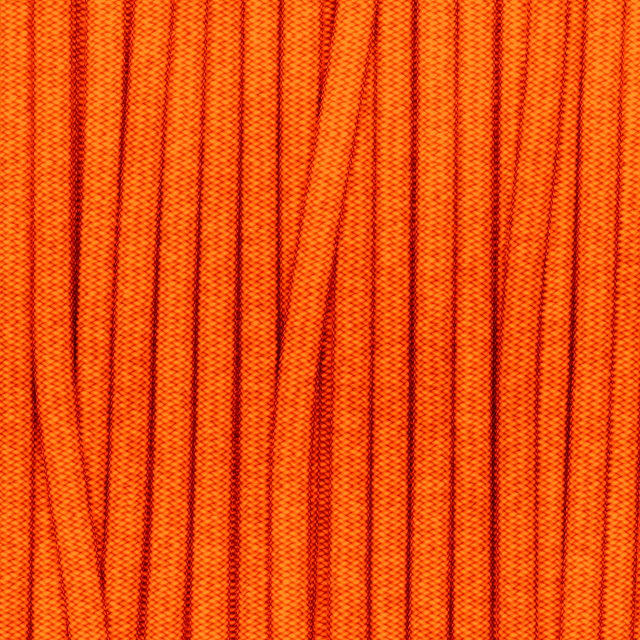
Write a Shadertoy shader that draws this texture.

```glsl
// Draws about sixteen braided orange cords hanging side by side, some crossing over others.

const float CORDS = 15.7;         // cords across the canvas
const float PHASE = 0.32;         // place of the first cord, in cords
const float HALF_WIDTH = 0.0318;  // half of a cord
const float SWAY = 0.005;         // sideways wander of each cord
const float SPREAD = 0.020;       // loosening right of the middle
const vec3 LEAN = vec3(0.010, 0.050, 0.034); // overall, left group, right group
const float COLUMNS = 11.0;       // stitch columns on the visible half
const float ROWS = 100.0;         // stitch rows down the canvas
const float STITCH_RELIEF = 1.75;
const float STITCH_TILT = 1.4;    // light on the raised end of a stitch
const float STITCH_VARIETY = 1.1;
const float JITTER = 0.16;        // unevenness of the braid
const float SCALLOP = 0.035;      // stitches bulging at the edge
const float BASE_TONE = 3.5;
const float EDGE_SHADE = 2.9;
const float UNDER_DIM = 0.8;      // darkening of the lower layer
const float SHADOW = 1.4;         // strength of the cast shadow
const float SHADOW_REACH = 0.35;  // reach, in half widths
const int SAMPLES = 2;            // samples per axis

// Dye shades from deep gap to highlight
const vec3 DYE[6] = vec3[6](
    vec3(0.59, 0.01, 0.00), vec3(0.79, 0.05, 0.00), vec3(0.95, 0.20, 0.00),
    vec3(0.99, 0.33, 0.02), vec3(1.00, 0.44, 0.07), vec3(1.00, 0.58, 0.15));

// Crossing cords: x at foot, x at top, start and end of the bend
const int CROSSINGS = 3;
const vec4 CROSSING[CROSSINGS] = vec4[CROSSINGS](
    vec4(0.148, 0.082, -0.15, 0.50), vec4(0.808, 0.858, 0.35, 1.05),
    vec4(0.453, 0.582, 0.20, 1.30));

float hash(vec2 p) {
    vec3 q = fract(p.xyx * vec3(0.1031, 0.1030, 0.0973));
    q += dot(q, q.yzx + 33.33);
    return fract((q.x + q.y) * q.z);
}

// Smooth noise along a cord, from -1 to 1
float wander(float y, float seed) {
    float cell = floor(y);
    float f = fract(y);
    f = f * f * (3.0 - 2.0 * f);
    return 2.0 * mix(hash(vec2(cell, seed)), hash(vec2(cell + 1.0, seed)), f) - 1.0;
}

vec3 dye(float tone) {
    float t = clamp(tone, 0.0, 4.999);
    int i = int(t);
    float gapDark = clamp(1.0 + 0.35 * min(tone, 0.0), 0.35, 1.0);
    return mix(DYE[i], DYE[i + 1], fract(t)) * gapDark;
}

// Plump lozenge stitches on a diagonal lattice, tilted in alternate columns
float braid(float u, float y, float seed) {
    float a = (asin(clamp(u, -1.0, 1.0)) / 3.14159 + 0.5) * COLUMNS;
    float v = y * ROWS + hash(vec2(seed, 7.0));
    a += JITTER * wander(v * 0.6, seed + 30.0);
    v += JITTER * wander(a * 0.8, seed + floor(v * 0.2) * 0.01);
    vec2 lattice = vec2(0.5 * a + v, 0.5 * a - v);
    vec2 cell = floor(lattice);
    vec2 f = lattice - cell - 0.5;
    float side = mod(cell.x + cell.y, 2.0) * 2.0 - 1.0;
    vec2 swell = cos(6.28318 * f);
    float bump = 0.5 * dot(swell, vec2(1.0 + 0.25 * side, 1.0 - 0.25 * side));
    float raised = side > 0.0 ? f.x : -f.y;
    float tint = hash(cell + vec2(seed * 13.0 + 200.0, 200.0));
    return STITCH_RELIEF * bump + STITCH_TILT * raised + STITCH_VARIETY * (tint - 0.5);
}

// Lays one cord over the tone below it, with its shadow
void layCord(inout float tone, vec2 p, float centre, float seed, float dim) {
    float u = (p.x - centre) / HALF_WIDTH;
    float outside = abs(u) - 1.0;
    if (outside > SHADOW_REACH) return;
    outside += SCALLOP * sin(6.28318 * (p.y * ROWS + hash(vec2(seed, 7.0))));
    float soft = 0.5 / (iResolution.x * HALF_WIDTH);
    float roundness = pow(abs(u), 5.0);
    float cord = BASE_TONE - dim - EDGE_SHADE * roundness - 0.2 * u
               + braid(u, p.y, seed) + 0.25 * wander(p.y * 5.0, seed + 90.0);
    tone -= SHADOW * (1.0 - smoothstep(0.0, SHADOW_REACH, outside));
    tone = mix(tone, cord, 1.0 - smoothstep(-soft, soft, outside));
}

// A full row of cords, stacked in a shuffled order
void layRow(inout float tone, vec2 p, float shift, float layer, float dim) {
    int count = int(CORDS) + 3;
    for (int i = 0; i < count; i++) {
        float k = float((i * 7) % count) - 1.0;
        float seed = k + 3.0 + layer * 40.0;
        float x = (k + PHASE + shift) / CORDS;
        float left = (x - 0.22) / 0.08;
        float lean = dot(LEAN, vec3(1.0, exp(-left * left), smoothstep(0.75, 0.88, x)));
        float loose = SPREAD * smoothstep(0.46, 0.54, x) * (1.0 - smoothstep(0.85, 1.0, x));
        float sway = SWAY * wander(p.y * 2.2 + hash(vec2(seed, 3.0)), seed);
        layCord(tone, p, x + loose + lean * (p.y - 0.5) + sway, seed, dim);
    }
}

vec3 cords(vec2 p) {
    float tone = -0.5;
    layRow(tone, p, -0.5, 1.0, UNDER_DIM);
    layRow(tone, p, 0.0, 0.0, 0.0);
    for (int i = 0; i < CROSSINGS; i++) {
        vec4 c = CROSSING[i];
        layCord(tone, p, mix(c.x, c.y, smoothstep(c.z, c.w, p.y)), float(i) + 100.0, 0.0);
    }
    // Light falls from above, dips past the middle and returns at the foot
    float light = 0.75 * smoothstep(0.45, 0.95, p.y)
                + 0.35 * (1.0 - smoothstep(0.05, 0.40, p.y)) - 0.3;
    return dye(tone + light);
}

void mainImage(out vec4 fragColor, in vec2 fragCoord) {
    vec3 sum = vec3(0.0);
    for (int i = 0; i < SAMPLES * SAMPLES; i++) {
        vec2 offset = (vec2(i % SAMPLES, i / SAMPLES) + 0.5) / float(SAMPLES) - 0.5;
        sum += cords((fragCoord + offset) / iResolution.xy);
    }
    fragColor = vec4(sum / float(SAMPLES * SAMPLES), 1.0);
}
```
